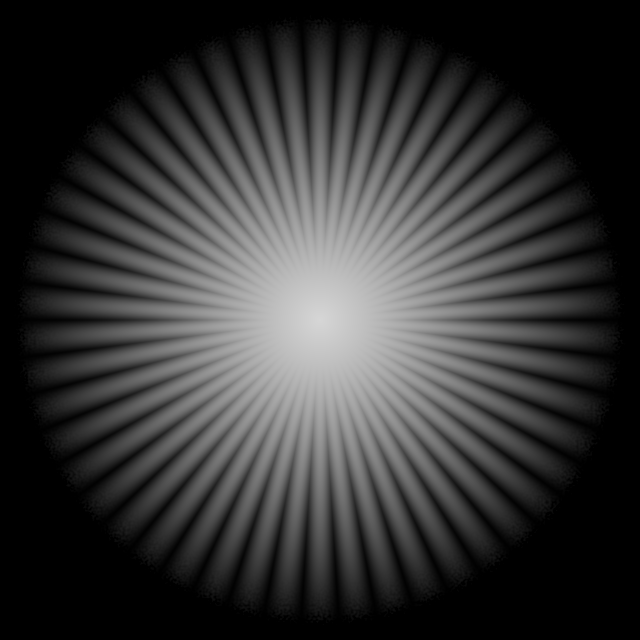
Write a Shadertoy shader that draws this background.

```glsl
// Soft grey sunburst: fifty rays fading from a bright centre into black.

#define RAY_COUNT 50.0
#define DISC_RADIUS 0.47
#define CORE_BRIGHTNESS 0.84
#define FADE_POWER 0.7
#define GAP_START 0.06
#define GAP_FULL 0.44
#define GAP_SOFTNESS 0.06
#define GRAIN_SCALE 230.0
#define GRAIN_AMOUNT 0.018

// Pseudo-random unit gradient for a lattice cell
vec2 cellGradient(vec2 cell) {
    vec3 p = fract(cell.xyx * vec3(0.1031, 0.1030, 0.0973));
    p += dot(p, p.yzx + 33.33);
    float turn = 6.2831853 * fract((p.x + p.y) * p.z);
    return vec2(cos(turn), sin(turn));
}

// Gradient noise, roughly -0.7 to 0.7
float gradientNoise(vec2 p) {
    vec2 cell = floor(p);
    vec2 f = p - cell;
    vec2 blend = f * f * f * (f * (f * 6.0 - 15.0) + 10.0);
    vec2 e = vec2(1.0, 0.0);
    float a = dot(cellGradient(cell), f);
    float b = dot(cellGradient(cell + e.xy), f - e.xy);
    float c = dot(cellGradient(cell + e.yx), f - e.yx);
    float d = dot(cellGradient(cell + e.xx), f - e.xx);
    return mix(mix(a, b, blend.x), mix(c, d, blend.x), blend.y);
}

// Angular ray profile: dark gaps with rounded bright lobes
float rayProfile(float angle) {
    float wave = sin(0.5 * RAY_COUNT * angle);
    return min(1.0, sqrt(wave * wave + GAP_SOFTNESS * GAP_SOFTNESS));
}

void mainImage(out vec4 fragColor, in vec2 fragCoord) {
    vec2 pos = (fragCoord - 0.5 * iResolution.xy) / min(iResolution.x, iResolution.y);
    float radius = length(pos);
    float angle = atan(pos.y, pos.x + 1e-6);

    // Fine grain breaks up only the outer rim
    float rim = smoothstep(0.39, DISC_RADIUS, radius);
    float grain = GRAIN_AMOUNT * rim * gradientNoise(pos * GRAIN_SCALE + 300.0);

    // Radial falloff, reaching black at the disc radius
    float falloff = max(0.0, 1.0 - (radius + grain) / DISC_RADIUS);
    float glow = CORE_BRIGHTNESS * pow(falloff, FADE_POWER);

    // Gaps deepen with distance from the centre
    float gapDepth = smoothstep(GAP_START, GAP_FULL, radius);
    float brightness = glow * mix(1.0, rayProfile(angle), gapDepth);

    fragColor = vec4(vec3(brightness), 1.0);
}
```
